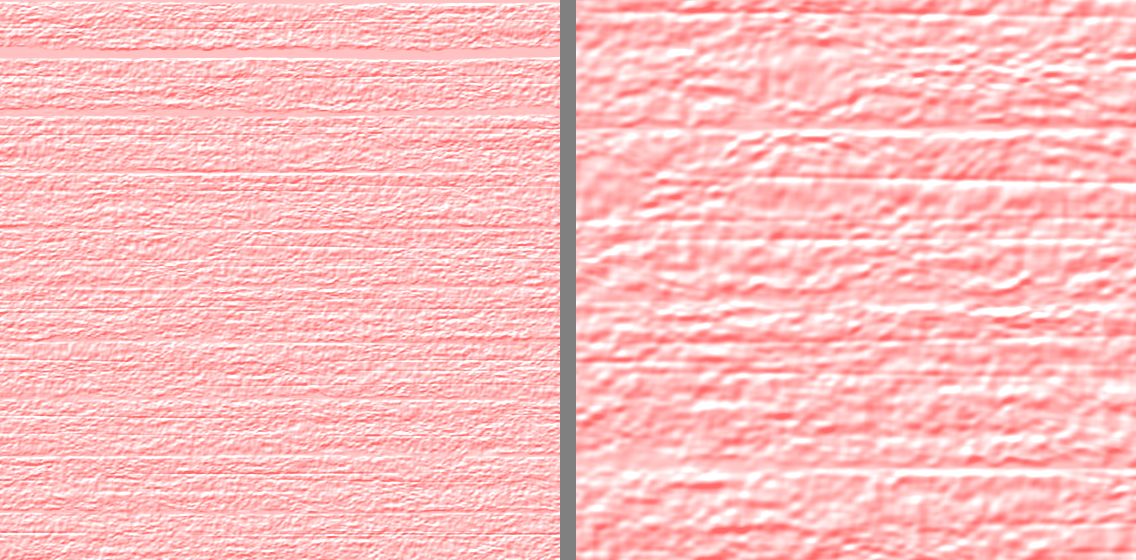
Left: the whole. Right: its middle third, enlarged.
Give the GLSL for this texture, as a WebGL 1 fragment shader.

```glsl
precision highp float;
// Pink embossed wood siding: ten rough-grained horizontal planks lit from above.

uniform vec2 u_resolution;

#define PITCH 0.1014       // plank height
#define FIRST_SEAM 0.085   // height of the lowest full seam
#define GROOVE_MIN 0.0005  // flat groove width on lower planks
#define GROOVE_MAX 0.0150  // flat groove width near the top
#define EDGE 0.0060        // width of a plank's bevel
#define PLANK_DEPTH 0.62
#define CRACK_WIDTH 0.0021
#define GAIN 0.84          // relief contrast
#define LIGHT vec2(-0.0012, 0.0016)
#define BASE_TONE 0.755
#define DARK_TONE 0.42

float hash(vec2 p) {
    vec3 q = fract(vec3(p.xyx) * 0.1031);
    q += dot(q, q.yzx + 33.33);
    return fract((q.x + q.y) * q.z);
}

float noise(vec2 p) {
    vec2 cell = floor(p), f = fract(p);
    f = f * f * (3.0 - 2.0 * f);
    float low = mix(hash(cell), hash(cell + vec2(1.0, 0.0)), f.x);
    float high = mix(hash(cell + vec2(0.0, 1.0)), hash(cell + 1.0), f.x);
    return mix(low, high, f.y);
}

// Layered fibres, long to short, around zero and bent by a gentle warp
float grain(vec2 p) {
    float bend = noise(p * vec2(15.0, 28.0) + 7.0) - 0.5;
    vec2 bent = p + vec2(0.0, 0.012 * bend);
    float h = 0.8 * noise(p * vec2(2.5, 45.0) + 50.0);
    h += 0.6 * noise((p + vec2(0.0, 0.003 * bend)) * vec2(5.0, 130.0));
    h += 0.75 * noise(bent * vec2(46.0, 140.0) + 20.0);
    h += 0.75 * noise(bent * vec2(125.0, 195.0) + 90.0);
    h += 0.4 * noise(bent * vec2(190.0, 250.0) + 35.0);
    return h - 1.65;
}

// 1 on a plank, 0 in the groove above each seam
float plankMask(vec2 p) {
    float row = floor((p.y - FIRST_SEAM) / PITCH + 0.5);
    float seamY = FIRST_SEAM + row * PITCH;
    float wobble = 0.005 * (noise(vec2(p.x * 4.0, row * 7.0 + 3.0)) - 0.5);
    float offset = 0.004 * (hash(vec2(row + 2.0, 4.0)) - 0.5);
    float d = p.y - seamY - wobble - offset;
    float ragged = noise(p * vec2(30.0, 60.0) + 11.0) - 0.5;
    ragged += 0.7 * (noise(p * vec2(110.0, 130.0) + 5.0) - 0.5);
    float width = mix(GROOVE_MIN, GROOVE_MAX, smoothstep(0.68, 0.89, seamY));
    width *= 0.7 + 0.5 * noise(vec2(p.x * 4.0, row + 30.0));
    float below = smoothstep(0.0, EDGE, -d + 0.0015 * ragged);
    float above = smoothstep(width, width + 1.3 * EDGE, d + 0.007 * ragged);

    // Some stretches of a seam are shallower than others
    float wear = noise(vec2(p.x * 5.0, row * 3.0 + 60.0));
    float filled = 0.5 * wear * (1.0 - smoothstep(0.7, 0.85, seamY));
    return mix(min(below + above, 1.0), 1.0, filled);
}

// One strong crack and two faint wandering ones in each plank
float cracks(vec2 p) {
    float s = (p.y - FIRST_SEAM) / PITCH;
    float row = floor(s);
    float depth = 0.0;
    for (int i = 0; i < 3; i++) {
        float n = float(i);
        float random = hash(vec2(row + 20.0, n * 5.0 + 2.0));
        float place = i == 0 ? 0.54 + 0.18 * random : 0.2 + 0.6 * random;
        float path = noise(vec2(p.x * 2.5 + n * 9.0, row * 3.0 + 41.0)) - 0.5;
        float d = (s - row - place - 0.08 * path) * PITCH / CRACK_WIDTH;
        float fade = noise(vec2(p.x * 4.0 + n * 13.0, row * 5.0 + 70.0));
        depth += (i == 0 ? 0.42 : 0.28) * smoothstep(0.15, 0.75, fade) * exp(-d * d);
    }
    return depth;
}

float height(vec2 p) {
    return plankMask(p) * (PLANK_DEPTH + grain(p) - cracks(p));
}

void main() {
    vec2 p = gl_FragCoord.xy / u_resolution;

    // Emboss: slopes facing the light brighten, the others redden
    float relief = height(p) - height(p + LIGHT);
    float tone = clamp(BASE_TONE + GAIN * relief, DARK_TONE, 1.0);
    gl_FragColor = vec4(1.0, tone, tone, 1.0);
}
```
